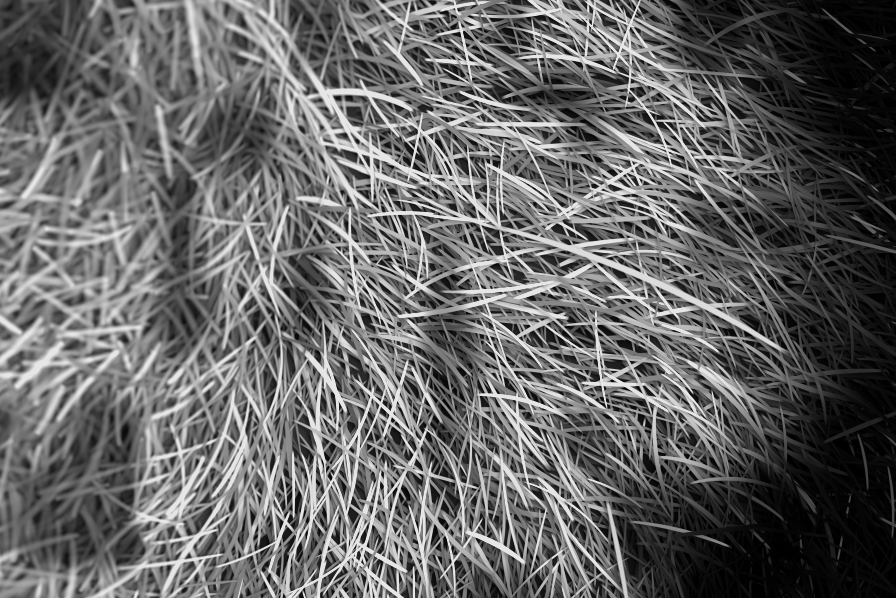
A WebGL 1 fragment shader for this texture:

```glsl
precision highp float;
uniform vec2 u_resolution;

const int LAYERS = 28;
const float CELL = 0.1;

float hash(vec2 p) {
  return fract(sin(dot(p, vec2(127.1, 311.7))) * 43758.5453);
}

float noise(vec2 p) {
  vec2 i = floor(p);
  vec2 f = fract(p);
  f = f * f * (3.0 - 2.0 * f);
  float low = mix(hash(i), hash(i + vec2(1.0, 0.0)), f.x);
  float high = mix(hash(i + vec2(0.0, 1.0)), hash(i + 1.0), f.x);
  return mix(low, high, f.y);
}

float spot(vec2 p, vec2 center, vec2 size) {
  vec2 d = (p - center) / size;
  return exp(-dot(d, d));
}

// Lie of the hay: upright on the left, combed down to the right elsewhere
float flowAngle(vec2 p) {
  float combed = mix(-1.25, -0.25, clamp(p.y, 0.0, 1.0));
  float side = smoothstep(0.3, 0.75, p.x);
  return mix(-2.0, combed, side) + 0.7 * (noise(p * 4.0) - 0.5);
}

// Daylight fading at the right edge, with hollows in the pile
float daylight(vec2 p) {
  float rise = p.y - 0.6;
  float edge = p.x + 0.9 * rise * rise + 0.12 * (noise(p * 6.0) - 0.5);
  float light = 1.0 - 0.95 * smoothstep(1.1, 1.53, edge);
  float hollow = smoothstep(0.15, 0.5, noise(p * vec2(9.0, 6.0) + 7.3));
  light *= mix(0.5, 1.0, hollow);
  light *= 1.0 - 0.7 * spot(p, vec2(0.92, 0.84), vec2(0.09, 0.035));
  light *= 1.0 - 0.7 * spot(p, vec2(0.02, 0.86), vec2(0.1, 0.05));
  return light;
}

float defocus(vec2 p) {
  return 1.0 - smoothstep(0.1, 0.65, p.x + 0.35 * (0.5 - p.y));
}

// Curved tapering stalk: x is its coverage, y the shadow beside it
vec2 stalk(vec2 q, float angle, float halfLength, float width, float bend, float soft) {
  float c = cos(angle);
  float s = sin(angle);
  float along = c * q.x + s * q.y;
  float across = c * q.y - s * q.x + bend * along * along;
  float t = along / halfLength;
  if (abs(t) > 1.0) return vec2(0.0);
  float ends = 1.0 - smoothstep(0.85, 1.0, abs(t));
  float w = width * (1.0 - 0.5 * t * t);
  float body = 1.0 - smoothstep(max(0.0, w - soft), w + soft, abs(across));
  float shadow = 1.0 - smoothstep(0.0, 3.0 * w + soft, abs(across + w));
  return vec2(body, shadow) * ends;
}

float paint(float shade, vec2 cover, float tone, float shadowDepth) {
  return mix(shade * (1.0 - shadowDepth * cover.y), tone, cover.x);
}

// One scattered layer of stalks laid over the shade below it
float hayLayer(float shade, vec2 p, float layer, float light, float blur, float soft) {
  float depth = layer / float(LAYERS - 1);
  vec2 shift = vec2(hash(vec2(layer, 3.1)), hash(vec2(layer, 8.7)));
  vec2 grid = p / CELL + shift;
  vec2 home = floor(grid);
  for (int y = -1; y <= 1; y++) {
    for (int x = -1; x <= 1; x++) {
      vec2 id = home + vec2(float(x), float(y));
      vec2 seed = id + layer * vec2(17.3, 9.1);
      float a = hash(seed);
      float b = hash(seed + 31.7);
      float c = hash(seed + 57.3);
      float d = hash(seed + 83.9);
      vec2 center = (id + vec2(a, b) - shift) * CELL;
      float stray = (c + d + fract(a * 13.0) - 1.5) * mix(1.0, 1.5, blur);
      float angle = flowAngle(center) + stray;
      float halfLength = CELL * mix(0.5, 1.0, fract(b * 11.0));
      float width = mix(0.0018, 0.0046, d * d) * (1.0 + 0.6 * blur);
      float bend = 4.0 * (fract(c * 7.0) - 0.35);
      vec2 cover = stalk(p - center, angle, halfLength, width, bend, soft);
      float glint = 0.55 * pow(fract(d * 19.0), 9.0);
      float tone = mix(0.32, 0.9, depth) * mix(0.55, 1.25, fract(a * 23.0));
      tone *= max(light, glint);
      cover.x *= 1.0 - 0.35 * blur;
      shade = paint(shade, cover, tone, 0.2);
    }
  }
  return shade;
}

void main() {
  vec2 p = gl_FragCoord.xy / u_resolution.y;
  float pixel = 1.0 / u_resolution.y;
  float light = daylight(p);
  float blur = defocus(p);
  float soft = 0.7 * pixel + 0.006 * blur;

  // Depth of the pile, then stalks from back to front
  float shade = light * mix(0.12, 0.35, blur) * (0.5 + noise(p * 18.0));
  for (int i = 0; i < LAYERS; i++) {
    shade = hayLayer(shade, p, float(i), light, blur, soft);
  }

  // Two long pale straws on top
  vec2 longStraw = stalk(p - vec2(1.08, 0.535), -0.41, 0.28, 0.0055, 0.3, pixel);
  shade = paint(shade, longStraw, 0.78, 0.35);
  vec2 lowStraw = stalk(p - vec2(1.035, 0.07), -1.38, 0.1, 0.004, 0.2, pixel);
  shade = paint(shade, lowStraw, 0.74, 0.3);

  shade = clamp(1.12 * shade - 0.01, 0.0, 0.9);
  gl_FragColor = vec4(vec3(shade), 1.0);
}
```
